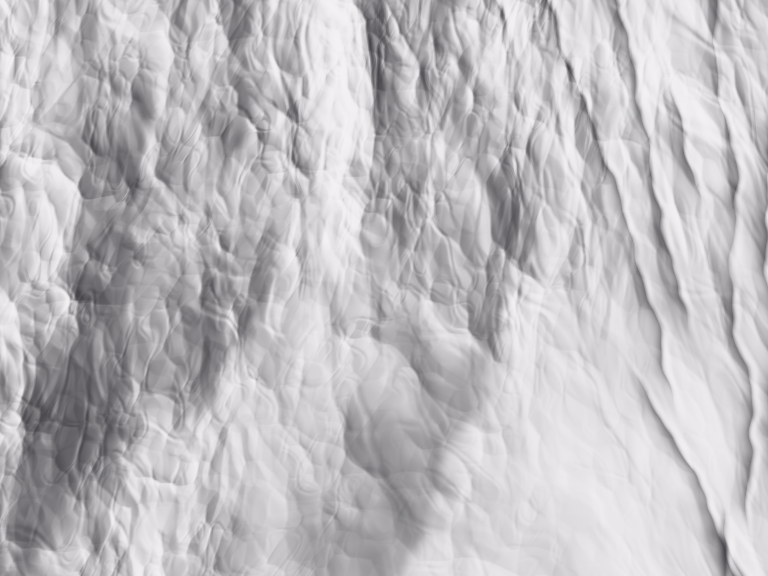
Give the GLSL for this texture, as a WebGL 2 fragment shader.

```glsl
#version 300 es
precision highp float;
uniform vec2 u_resolution;
out vec4 fragColor;

vec2 randomGradient(ivec2 cell) {
    uvec2 k = uvec2(cell + 4096);
    uint h = k.x * 1597334677u ^ k.y * 3812015801u;
    h = (h ^ (h >> 15)) * 2246822519u;
    h ^= h >> 13;
    float angle = float(h & 65535u) / 65536.0 * 6.28318;
    return vec2(cos(angle), sin(angle));
}

float noise(vec2 p) {
    ivec2 c = ivec2(floor(p));
    vec2 f = fract(p);
    vec2 s = f * f * f * (f * (f * 6.0 - 15.0) + 10.0);
    float a = dot(randomGradient(c), f);
    float b = dot(randomGradient(c + ivec2(1, 0)), f - vec2(1, 0));
    float d = dot(randomGradient(c + ivec2(0, 1)), f - vec2(0, 1));
    float e = dot(randomGradient(c + ivec2(1, 1)), f - vec2(1, 1));
    return 1.4 * mix(mix(a, b, s.x), mix(d, e, s.x), s.y);
}

vec2 noise2(vec2 p) {
    return vec2(noise(p), noise(p + vec2(31.7, 12.3)));
}

// Squared distance to the nearest scattered point: bowls that meet in straight ridges
float facets(vec2 p) {
    ivec2 c = ivec2(floor(p));
    vec2 f = fract(p);
    float nearest = 4.0;
    for (int y = -1; y <= 1; y++) {
        for (int x = -1; x <= 1; x++) {
            vec2 r = vec2(x, y) + 0.5 + 0.46 * randomGradient(c + ivec2(x, y)) - f;
            nearest = min(nearest, dot(r, r));
        }
    }
    return nearest;
}

// Height of the crumpled sheet: facets plus narrow raised creases
float relief(vec2 p) {
    float lean = mix(-0.12, 0.3, smoothstep(0.35, 1.2, p.x));
    vec2 q = vec2(p.x + lean * (p.y - 0.5), p.y * mix(0.68, 0.45, smoothstep(0.7, 1.2, p.x)));
    q += 0.022 * noise2(q * 7.0) + 0.005 * noise2(q * 26.0);
    float height = 0.0, freq = 4.0;
    for (int i = 0; i < 5; i++) {
        vec2 s = q * freq + float(i) * 17.3;
        float n = noise(s);
        float broken = smoothstep(-0.2, 0.4, noise(s * 0.5 + 50.0));
        float width = 0.05 + 0.012 * float(i);
        float crease = width * exp(-n * n / (width * width));
        height += (0.13 * abs(n) + 0.6 * broken * crease) / freq;
        height += (0.12 + 0.26 * broken) * facets(s * 1.15) / freq;
        q = mat2(0.92, 0.39, -0.39, 0.92) * q;
        freq *= 1.7;
    }
    return height;
}

// Shadow along a fold: soft on the right of a to b when b is below a, crisp on the other side
float fold(vec2 p, vec2 a, vec2 b, float width) {
    vec2 d = b - a;
    vec2 r = p - a - d * clamp(dot(p - a, d) / dot(d, d), 0.0, 1.0);
    float dist = length(r) + 0.0001;
    float side = (d.x * r.y - d.y * r.x) / (length(d) * dist);
    float reach = width * mix(0.16, 1.0, smoothstep(-0.6, 0.6, side));
    return exp(-dist * dist / (reach * reach));
}

// Long thin folds that spread upward from the lower right corner
float fan(vec2 p) {
    float shade = 0.0;
    for (int i = 0; i < 6; i++) {
        float k = float(i);
        float wobble = 0.03 * noise(vec2(p.y * 4.0, k * 7.7)) + 0.012 * noise(vec2(p.y * 13.0, k * 3.3));
        float d = p.x - (1.26 + 0.012 * k + (k * 0.085 - 0.4) * p.y + wobble);
        float present = smoothstep(-0.25, 0.2, noise(vec2(p.y * 3.2 + k * 5.1, k + 0.4)));
        float dark = exp(-abs(d) / (d > 0.0 ? 0.004 : 0.016));
        float glint = exp(-pow((d - 0.011) / 0.006, 2.0));
        shade += present * (2.0 * dark - 0.7 * glint);
    }
    return shade;
}

void main() {
    vec2 p = gl_FragCoord.xy / u_resolution.y;

    // Slope toward the light, calmer on the smooth lower panels
    vec2 toLight = vec2(0.0023, 0.0014);
    float slope = (relief(p + toLight) - relief(p - toLight)) / 0.0054;
    float calm = smoothstep(0.34, 0.5, p.x) * (1.0 - smoothstep(0.3, 0.62, p.y));
    float crumple = mix(1.2, 0.55, calm) * mix(1.0, 0.72, smoothstep(0.8, 1.1, p.x));
    float light = 0.1 + 0.55 * smoothstep(0.3, 1.1, p.x) + 0.25 * calm;
    light += 1.25 * slope * crumple;

    // Broad shaded folds with ragged borders
    vec2 w = p + 0.03 * noise2(p * 6.0) + 0.012 * noise2(p * 21.0);
    float shadow = 1.5 * fold(w, vec2(0.68, 0.0), vec2(0.91, 0.53), 0.17);
    shadow += 1.2 * fold(w, vec2(0.73, 1.0), vec2(0.86, 0.65), 0.10);
    shadow += 1.3 * fold(w, vec2(0.34, 0.32), vec2(0.46, 0.53), 0.11);
    shadow += 1.3 * fold(w, vec2(0.18, 0.30), vec2(0.25, 0.80), 0.10);
    shadow += 1.6 * fold(w, vec2(0.04, 0.0), vec2(0.20, 0.28), 0.20);
    shadow += 1.2 * fold(w, vec2(0.42, 0.75), vec2(0.44, 1.0), 0.08);
    light -= shadow * (0.85 + 0.35 * noise(p * vec2(14.0, 6.0)));
    light -= fan(p + 0.005 * noise2(p * 24.0));
    light += 0.55 * noise(p * vec2(6.0, 3.0) + 8.0);

    // Metallic response: long dark tail, rolled-off highlights
    float loss = 0.21 * log(1.0 + exp((0.4 - light) / 0.6));
    float tone = 0.955 - 0.85 * (1.0 - exp(-loss / 0.85));
    fragColor = vec4(tone, tone - 0.006, tone + 0.014 * (1.0 - tone), 1.0);
}
```
